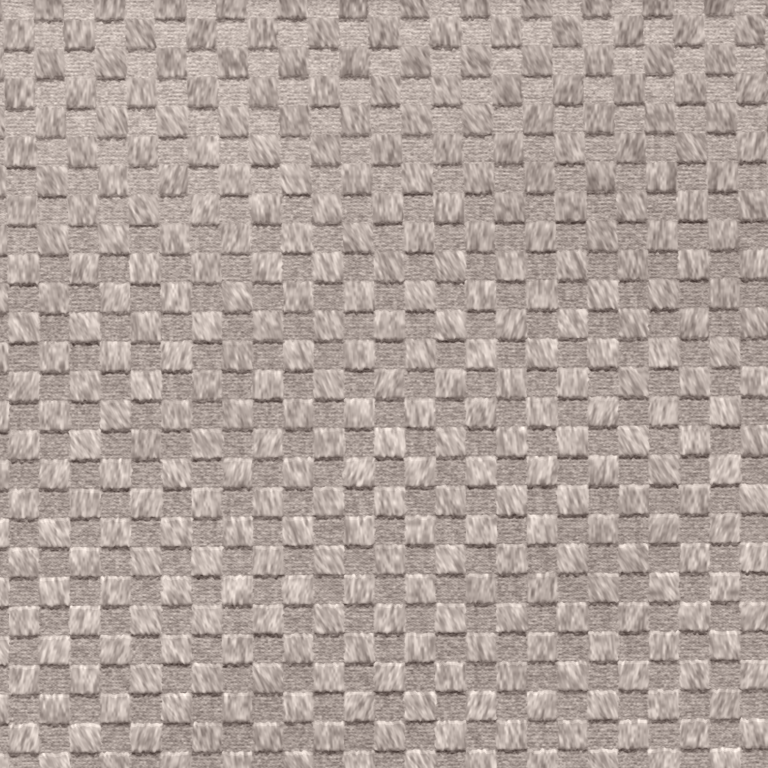
Write a three.js fragment shader that draws this texture.

```glsl
// Beige woven fabric with a checkerboard of raised plush squares and recessed knit.
varying vec2 vUv;

const vec2 CELLS = vec2(25.2, 26.2);      // checker cells across and up
const vec2 PHASE = vec2(0.71, -0.61);     // offset of the first cell
const vec3 SHADE = vec3(0.42, 0.37, 0.35);
const vec3 PALE = vec3(0.85, 0.80, 0.77);

float hash(vec2 p) {
  return fract(sin(dot(p, vec2(127.1, 311.7))) * 43758.5453);
}

float noise(vec2 p) {
  vec2 i = floor(p);
  vec2 f = fract(p);
  f = f * f * (3.0 - 2.0 * f);
  return mix(mix(hash(i), hash(i + vec2(1.0, 0.0)), f.x),
             mix(hash(i + vec2(0.0, 1.0)), hash(i + vec2(1.0, 1.0)), f.x), f.y);
}

// Signed noise, about -0.5 to 0.5
float grain(vec2 p) {
  return noise(p) - 0.5;
}

float boxDistance(vec2 p, vec2 halfSize, float radius) {
  vec2 d = abs(p) - halfSize + radius;
  return length(max(d, 0.0)) + min(max(d.x, d.y), 0.0) - radius;
}

// Soft band around a centre line
float band(float x, float centre, float width) {
  return 1.0 - smoothstep(width * 0.35, width, abs(x - centre));
}

// Slight slope and bend of the cloth
vec2 clothCell(vec2 uv) {
  uv.y -= 0.007 * (uv.x - 0.5);
  uv.x += 0.02 * max(uv.y - 0.6, 0.0);
  return uv * CELLS + PHASE;
}

// Fine slanted hairs; lean varies from square to square
float plushFibres(vec2 p, float lean) {
  vec2 q = vec2(p.x + p.y * lean, p.y);
  return 0.27 * grain(q * vec2(9.5, 3.2)) + 0.17 * grain(q * vec2(15.0, 7.0) + 31.0);
}

// Small rows of uneven knit loops
float knit(vec2 p) {
  vec2 q = p + 0.06 * vec2(grain(p * 4.0), grain(p * 4.0 + 17.0));
  float rows = sin(q.y * 50.0);
  float loops = sin(q.x * 44.0 + floor(q.y * 8.0) * 2.4);
  return 0.035 * rows + 0.025 * rows * loops
       + 0.18 * grain(p * vec2(9.0, 14.0)) + 0.11 * grain(p * 17.0 + 9.0);
}

// Coverage, under-edge shadow, top glint and tone of one plush square
vec4 plushSquare(vec2 p, vec2 id) {
  float seed = hash(id + 3.0);
  vec2 halfSize = vec2(0.485 + 0.03 * seed, 0.49);
  vec2 ragged = vec2(grain(p * 9.0 + id * 13.0), grain(p * vec2(11.0, 5.0) + id * 7.0));
  vec2 q = p + 0.09 * ragged;
  float cover = 1.0 - smoothstep(-0.04, 0.05, boxDistance(q, halfSize, 0.07));
  float across = 1.0 - smoothstep(0.42, 0.56, abs(q.x));
  float shadow = across * band(q.y, -0.53, 0.13) * (0.75 + 0.35 * seed);
  float glint = across * band(q.y, 0.43, 0.09);
  return vec4(cover, shadow, glint, 0.04 * (seed - 0.5) + 0.05 * p.y);
}

void main() {
  vec2 cell = clothCell(vUv);
  vec2 base = floor(cell);

  // Gather the nearby raised squares
  float cover = 0.0;
  float shadow = 0.0;
  float glint = 0.0;
  float tint = 0.0;
  float lean = 0.0;
  for (int j = -1; j <= 1; j++) {
    for (int i = -1; i <= 1; i++) {
      vec2 id = base + vec2(float(i), float(j));
      float raised = mod(id.x + id.y, 2.0);
      vec4 square = raised * plushSquare(cell - id - 0.5, id);
      if (square.x > cover) {
        cover = square.x;
        tint = square.w;
        lean = 0.8 * (hash(id + 41.0) - 0.35);
      }
      shadow = max(shadow, square.y);
      glint = max(glint, square.z);
    }
  }

  // The recessed knit brightens towards the top, the plush dulls
  float topLight = smoothstep(0.55, 1.0, vUv.y);
  float groundTone = 0.645 + 0.135 * topLight + knit(cell);
  float plushTone = 0.735 - 0.035 * topLight + tint + plushFibres(cell, lean);
  plushTone += glint * mix(0.09, 0.01, smoothstep(0.1, 0.8, vUv.y));
  float tone = mix(groundTone, plushTone, cover);

  // Shadow below each square, then broad uneven light
  float depth = mix(0.24, 0.28, topLight);
  tone -= depth * shadow * (1.0 - 0.6 * cover);
  tone += 0.05 * grain(vUv * 4.0 + 5.0) + 0.02 * (0.5 - vUv.x);
  tone -= 0.05 * smoothstep(0.985, 1.0, vUv.y);

  vec3 colour = mix(SHADE, PALE, (tone - SHADE.r) / (PALE.r - SHADE.r));
  gl_FragColor = vec4(clamp(colour, 0.0, 1.0), 1.0);
}
```
